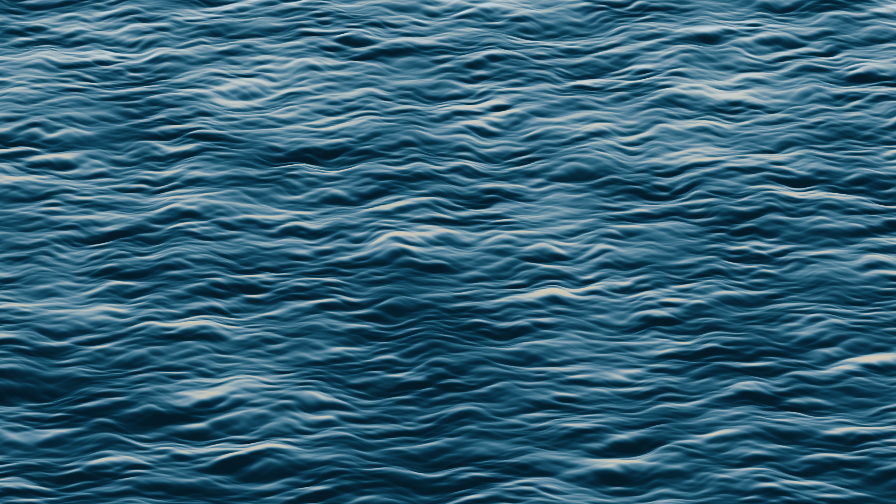
Reproduce this texture procedurally as a WebGL 1 fragment shader.

```glsl
precision highp float;
// Open sea seen at a slant: many peaked wave trains of random slope and length
// are summed, each pinching the next, so crests form thin crossing streaks. The sum
// becomes an even 0..1 tone by a logistic curve, then a deep-to-lit colour ramp.

#define ABYSS vec3(0.02, 0.15, 0.22)
#define DEEP  vec3(0.05, 0.26, 0.36)
#define TEAL  vec3(0.15, 0.38, 0.48)
#define STEEL vec3(0.29, 0.49, 0.59)
#define MIST  vec3(0.46, 0.60, 0.67)
#define CREST vec3(0.65, 0.72, 0.74)
#define CREAM vec3(0.82, 0.79, 0.71)
#define SKY   vec3(0.76, 0.84, 0.90)
#define WAVE_COUNT 44
#define PINCH 0.14
#define HAZE 1.1
#define CONTRAST 1.75

uniform vec2 u_resolution;

float hash(float n) {
  return fract(sin(n * 12.9898) * 43758.5453);
}

// Random unit direction for a lattice point
vec2 randomDirection(vec2 cell) {
  float angle = 6.2832 * fract(sin(dot(cell, vec2(127.1, 311.7))) * 43758.5453);
  return vec2(cos(angle), sin(angle));
}

// Gradient noise scaled to a spread of about one
float noise(vec2 p) {
  vec2 i = floor(p);
  vec2 f = fract(p);
  vec2 w = f * f * (3.0 - 2.0 * f);
  float a = dot(randomDirection(i), f);
  float b = dot(randomDirection(i + vec2(1.0, 0.0)), f - vec2(1.0, 0.0));
  float c = dot(randomDirection(i + vec2(0.0, 1.0)), f - vec2(0.0, 1.0));
  float d = dot(randomDirection(i + 1.0), f - 1.0);
  return mix(mix(a, b, w.x), mix(c, d, w.x), w.y) * 4.7;
}

// Sum of peaked wave trains from long to short, with a spread of about one
float ripples(vec2 p) {
  float total = 0.0;
  float power = 0.0;
  for (int i = 0; i < WAVE_COUNT; i++) {
    float n = float(i) + 1.0;
    float shortness = n / float(WAVE_COUNT);
    float frequency = 6.2832 * 6.0 * pow(12.5, shortness);
    float slope = 0.36 * (hash(n) + hash(n + 71.3) - 1.0);
    float phase = frequency * (p.y + slope * p.x) + 6.2832 * hash(n + 33.7);

    // Narrow crest and its slope, brighter on the face toward the sky
    float crest = exp(sin(phase) - 1.0);
    float face = crest * cos(phase);
    float strength = 0.25 + shortness * (1.35 - shortness);
    total += strength * (2.4 * (crest - 0.466) + 2.1 * face);
    power += strength * strength;

    // Crowd the shorter waves onto this crest
    p.y -= PINCH * face / frequency;
  }
  return total / sqrt(power);
}

// Broad swell, with ripples that bend and gather in patches
float seaTone(vec2 p) {
  float swell = noise(vec2(p.x, p.y + 0.12 * p.x) * vec2(2.6, 6.5) + 3.7);
  float chop = noise(vec2(p.x, p.y - 0.10 * p.x) * vec2(6.0, 16.0) + 17.1);
  vec2 q = p;
  q.y += 0.006 * noise(p * vec2(4.0, 5.0) + 41.0);
  q.y += 0.003 * noise(p * vec2(12.0, 16.0) + 29.0);
  float gather = 1.0 + 0.2 * noise(p * vec2(5.0, 14.0) + 63.0);
  return 0.24 * swell + 0.18 * chop + 0.86 * gather * ripples(q);
}

// Colour ramp whose stops sit at the middle of each colour's share
vec3 waterColour(float t, vec3 glint) {
  vec3 c = mix(ABYSS * 0.7, ABYSS, smoothstep(0.0, 0.085, t));
  c = mix(c, DEEP, clamp((t - 0.085) / 0.205, 0.0, 1.0));
  c = mix(c, TEAL, clamp((t - 0.29) / 0.235, 0.0, 1.0));
  c = mix(c, STEEL, clamp((t - 0.525) / 0.205, 0.0, 1.0));
  c = mix(c, MIST, clamp((t - 0.73) / 0.155, 0.0, 1.0));
  c = mix(c, CREST, clamp((t - 0.885) / 0.08, 0.0, 1.0));
  return mix(c, glint, clamp((t - 0.965) / 0.035, 0.0, 1.0));
}

void main() {
  vec2 uv = gl_FragCoord.xy / u_resolution.y;
  float centre = 0.5 * u_resolution.x / u_resolution.y;

  // Waves shrink toward the far upper edge
  vec2 sea = vec2((uv.x - centre) * (1.0 + 0.4 * uv.y),
                  uv.y * (1.0 + 0.18 * uv.y));

  // Distant water reflects more sky
  float tone = seaTone(sea) + HAZE * (uv.y - 0.5);
  float share = 1.0 / (1.0 + exp(-CONTRAST * tone));
  vec3 glint = mix(CREAM, SKY, smoothstep(0.65, 1.0, uv.y));
  gl_FragColor = vec4(waterColour(share, glint), 1.0);
}
```
